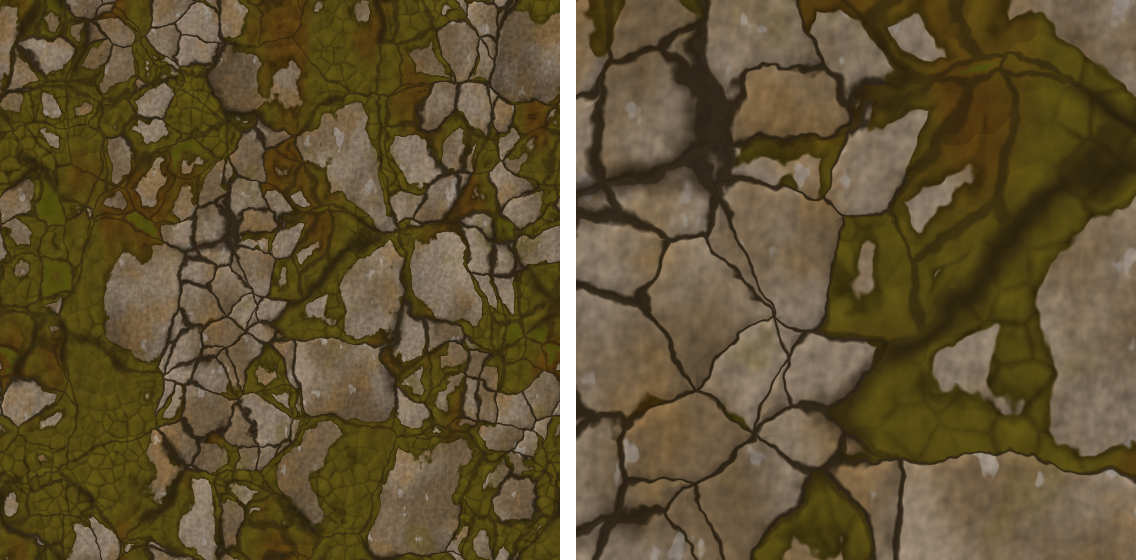
Left: the whole. Right: its middle third, enlarged.
Give the GLSL for this texture, as a WebGL 2 fragment shader.

```glsl
#version 300 es
precision highp float;
// Weathered rock wall overgrown with moss, seamless in both directions.
// Two sizes of warped Voronoi stones are mixed; wrapped gradient noise
// drives the moss cover, the stains, the relief and the dark crevices.

#define BIG_STONES vec2(7.0, 5.0)
#define SMALL_STONES vec2(17.0, 13.0)
#define CLUMPS vec2(44.0, 36.0)
#define SPLIT_SHARE 0.5
#define WARP 0.026
#define MOSS_BIAS -0.20
#define CRACK_WIDTH 0.0036
#define RELIEF 0.42
#define GRAIN 0.13

uniform vec2 u_resolution;
out vec4 fragColor;

const vec2 LIGHT = vec2(-0.6, 0.8);

struct Cell { float edge; vec2 normal; vec2 id; vec2 offset; };

// Integer hash of a cell and a seed, three values in 0..1
vec3 hash(vec2 cell, float seed) {
  uvec3 v = uvec3(vec3(cell, seed) + 0.5);
  v = v * 1664525u + 1013904223u;
  v.x += v.y * v.z; v.y += v.z * v.x; v.z += v.x * v.y;
  v ^= v >> 16u;
  v.x += v.y * v.z; v.y += v.z * v.x; v.z += v.x * v.y;
  return vec3(v >> 8u) / 16777216.0;
}

vec2 wrap(vec2 cell, vec2 period) { return floor(mod(cell + 0.5, period)); }

float slope(vec2 cell, vec2 f, vec2 period, float seed) {
  float angle = 6.2832 * hash(wrap(cell, period), seed).x;
  return dot(vec2(cos(angle), sin(angle)), f);
}

// Gradient noise that repeats over the unit square, about -1..1
float noise(vec2 uv, vec2 period, float seed) {
  vec2 p = uv * period, i = floor(p), f = p - i, e = vec2(1, 0);
  vec2 w = f * f * f * (f * (f * 6.0 - 15.0) + 10.0);
  float low = mix(slope(i, f, period, seed), slope(i + e, f - e, period, seed), w.x);
  float high = mix(slope(i + e.yx, f - e.yx, period, seed),
                   slope(i + 1.0, f - 1.0, period, seed), w.x);
  return 1.4 * mix(low, high, w.y);
}

float fbm(vec2 uv, vec2 period, float seed, int octaves) {
  float sum = 0.0, amp = 1.0;
  for (int k = 0; k < octaves; k++) {
    sum += amp * noise(uv, period, seed + float(k) * 31.0);
    period *= 2.0;
    amp *= 0.52;
  }
  return sum;
}

vec2 toSeed(vec2 cell, vec2 f, vec2 period, float seed) {
  return (0.1 + 0.8 * hash(wrap(cell, period), seed).xy - f) / period;
}

// Wrapped Voronoi cell with border distance in canvas units
Cell voronoi(vec2 uv, vec2 period, float seed) {
  vec2 p = uv * period, i = floor(p), f = p - i, nearest = vec2(9.0), home = vec2(0.0);
  for (int y = -1; y <= 1; y++)
    for (int x = -1; x <= 1; x++) {
      vec2 g = vec2(x, y), r = g + toSeed(i + g, f, period, seed) * period;
      r /= period;
      if (dot(r, r) < dot(nearest, nearest)) { nearest = r; home = g; }
    }
  Cell c = Cell(9.0, vec2(0.0), wrap(i + home, period), -nearest);
  for (int y = -2; y <= 2; y++)
    for (int x = -2; x <= 2; x++) {
      if (x == 0 && y == 0) continue;
      vec2 g = home + vec2(x, y);
      vec2 r = g / period + toSeed(i + g, f, period, seed);
      vec2 n = normalize(r - nearest);
      float d = dot(0.5 * (r + nearest), n);
      if (d < c.edge) { c.edge = d; c.normal = n; }
    }
  return c;
}

// Stone surface: stains, pale flecks, facets and bevelled rims
vec3 rock(vec2 uv, Cell s, vec3 rnd) {
  float stain = fbm(uv, vec2(9, 7), 11.0, 5);
  vec3 c = mix(vec3(0.40, 0.33, 0.24), vec3(0.51, 0.45, 0.38),
               smoothstep(-0.6, 0.45, stain + 1.1 * (rnd.x - 0.5)));
  float ochre = fbm(uv, vec2(11, 8), 12.0, 5);
  c = mix(c, vec3(0.48, 0.37, 0.22), 0.65 * smoothstep(0.05, 0.7, ochre));
  c = mix(c, vec3(0.37, 0.32, 0.14), 0.5 * smoothstep(0.35, 0.9, -ochre));
  float fleck = fbm(uv, vec2(34, 22), 13.0, 4);
  c = mix(c, vec3(0.57, 0.54, 0.51), 0.7 * smoothstep(0.62, 0.8, fleck));
  float relief = fbm(uv, vec2(18, 11), 14.0, 5) - fbm(uv + 0.003 * LIGHT, vec2(18, 11), 14.0, 5);
  float facet = dot(s.offset, rnd.yz - 0.5) * 3.5;
  float bevel = dot(s.normal, LIGHT) * (1.0 - smoothstep(0.0, 0.011, s.edge));
  float grain = fbm(uv, vec2(120), 15.0, 2);
  return c * (1.03 + clamp(RELIEF * relief, -0.25, 0.2) + facet + 0.17 * bevel + GRAIN * grain);
}

// Moss: small lumps with dark gaps, broad tint and fine fibres
vec3 moss(vec2 uv, vec2 bend, float smoothLeaf) {
  Cell lump = voronoi(uv + 0.007 * bend, CLUMPS, 21.0);
  float broad = fbm(uv, vec2(7, 4), 22.0, 3);
  float fibre = fbm(uv, vec2(52, 40), 23.0, 4);
  float gap = (1.0 - smoothstep(0.0, 0.004, lump.edge)) * smoothstep(-0.3, 0.5, broad);
  float lit = 0.64 + 0.24 * fibre + 0.16 * broad - 0.4 * gap + 6.0 * dot(lump.offset, LIGHT);
  vec3 c = mix(vec3(0.21, 0.165, 0.05), vec3(0.395, 0.345, 0.085), clamp(lit, 0.0, 1.2));
  c = mix(c, c * vec3(1.06, 0.86, 0.9), smoothstep(0.1, 0.7, -broad));
  return mix(c, vec3(0.31, 0.30, 0.055) * (1.0 + 0.08 * fibre), smoothLeaf);
}

void main() {
  vec2 uv = gl_FragCoord.xy / u_resolution;
  float soft = 1.0 / min(u_resolution.x, u_resolution.y);
  vec2 bend = vec2(fbm(uv, vec2(6), 1.0, 6), fbm(uv, vec2(7), 2.0, 6));
  vec2 q = uv + WARP * bend;

  // Large stones, some of them broken into small ones
  Cell stone = voronoi(q, BIG_STONES, 3.0);
  vec3 bigRnd = hash(stone.id, 5.0), rnd = bigRnd;
  float bigEdge = stone.edge;
  if (bigRnd.z < SPLIT_SHARE) {
    Cell part = voronoi(q, SMALL_STONES, 4.0);
    rnd = hash(part.id + 64.0 * (stone.id + 1.0), 6.0);
    if (part.edge < stone.edge) { stone.edge = part.edge; stone.normal = part.normal; }
    stone.offset = part.offset;
  }

  // Moss gathers in patches, on low stones and along the joints
  float level = MOSS_BIAS + 0.75 * fbm(uv, vec2(4, 3), 7.0, 3)
    + 0.55 * (bigRnd.x - 0.5) + 0.75 * (rnd.y - 0.5)
    + 0.20 * fbm(uv, vec2(22, 16), 8.0, 4)
    + 0.38 * (1.0 - smoothstep(0.0, 0.028, stone.edge));
  float cover = smoothstep(-0.02, 0.02 + 8.0 * soft, level);
  float leaf = step(0.9, rnd.z) * smoothstep(0.004, 0.007, stone.edge) * smoothstep(0.2, 0.25, level);

  vec3 color = mix(rock(uv, stone, rnd), moss(uv, bend, leaf), cover);
  // Contact shadow where moss meets stone
  color *= 1.0 - 0.32 * cover * (1.0 - smoothstep(0.0, 0.16, level));

  // Joints vary from hairlines to open crevices
  float open = smoothstep(-0.45, 0.7, fbm(uv, vec2(8, 6), 9.0, 3));
  float width = CRACK_WIDTH * (0.15 + 1.6 * open);
  float joint = 1.0 - smoothstep(0.4 * width, width + 1.5 * soft, stone.edge);
  float crevice = (1.0 - smoothstep(0.0, 0.016, bigEdge)) * smoothstep(0.45, 0.9, open);
  float dark = max(joint * mix(0.85, 0.5, cover), 0.75 * crevice);
  color = mix(color, vec3(0.13, 0.10, 0.05), dark);
  fragColor = vec4(clamp(color, 0.0, 1.0), 1.0);
}
```
